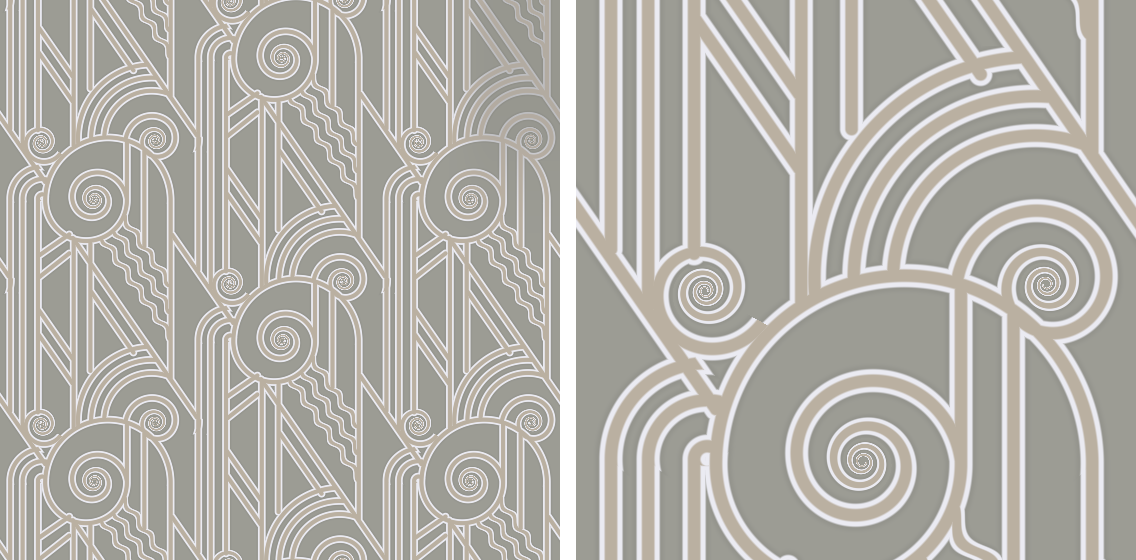
Left, the full canvas; right, a detail of the centre.
A WebGL 2 fragment shader for this pattern:

```glsl
#version 300 es
precision highp float;

uniform vec2 u_resolution;
out vec4 outColor;

const float TAU = 6.2831853;
const float UNITS = 768.0;                  // design units across the canvas
const vec2 PERIOD = vec2(258.0, 387.0);     // column pitch, row pitch
const vec2 ANCHOR = vec2(386.0, 467.0);
const vec2 SLOPE_NORMAL = vec2(0.823, -0.568);
const vec2 SLOPE_DIR = vec2(0.568, 0.823);
const vec2 ARCH = vec2(20.0, 1.0);
const vec2 BOWL = vec2(-10.0, 1.0);
const float ARCH_RADIUS = 86.0;
const float BOWL_RADIUS = 56.0;
const float TAN_HALF = 2.9;
const float EDGE_HALF = 5.3;

const vec3 GROUND = vec3(0.61, 0.61, 0.58);
const vec3 TAN = vec3(0.73, 0.69, 0.63);
const vec3 PEARL = vec3(0.92, 0.92, 0.95);
const vec3 DULL_TAN = vec3(0.70, 0.67, 0.63);
const vec3 DULL_PEARL = vec3(0.74, 0.74, 0.75);

float segment(vec2 p, vec2 a, vec2 b) {
  vec2 ab = b - a;
  float t = clamp(dot(p - a, ab) / dot(ab, ab), 0.0, 1.0);
  return length(p - a - ab * t);
}

float pole(vec2 p, float x, float top, float bottom) {
  return segment(p, vec2(x, top), vec2(x, bottom));
}

float ring(vec2 p, vec2 center, float radius) {
  return abs(length(p - center) - radius);
}

// Logarithmic spiral whose stroke thins toward its eye
float spiral(vec2 p, float radius, float shrink, float start, float spin) {
  float r = max(length(p), 0.5);
  float turn = fract(spin * (atan(p.y, p.x + 1e-4) / TAU - start));
  float lap = clamp(round(log(r / radius) / log(shrink) - turn), 0.0, 3.0);
  float curve = radius * pow(shrink, turn + lap);
  return abs(r - curve) / min(1.0, 0.045 * curve);
}

// Distance to the strokes of one motif, y pointing down
float motif(vec2 p) {
  float across = dot(p, SLOPE_NORMAL);
  float along = dot(p, SLOPE_DIR);
  float outsideArch = ARCH_RADIUS - length(p - ARCH);
  float outsideBowl = BOWL_RADIUS - length(p - BOWL);

  // Great scroll and its arch
  float d = max(ring(p, ARCH, ARCH_RADIUS), p.y - ARCH.y);
  d = min(d, max(ring(p, BOWL, BOWL_RADIUS), BOWL.y - p.y));
  d = min(d, pole(p, 46.0, -81.0, 1.0));
  d = min(d, spiral(p - vec2(1.0, 0.0), 45.0, 0.44, 0.0, -1.0));

  // Small side scrolls
  d = min(d, spiral(p - vec2(85.0, -81.0), 41.0, 0.44, 0.5, 1.0));
  d = min(d, spiral(p - vec2(-71.0, -78.0), 30.0, 0.46, 0.08, 1.0));

  // Uprights
  d = min(d, pole(p, 106.0, 1.0, 247.0));
  d = min(d, pole(p, 70.0, -67.0, 64.0));
  d = min(d, pole(p, -27.0, 54.0, 315.0));
  d = min(d, pole(p, -4.0, 58.0, 235.0));
  d = min(d, pole(p, -114.0, -1.0, 290.0));
  d = min(d, pole(p, -97.0, -1.0, 316.0));
  d = min(d, pole(p, -76.0, -1.0, 292.0));

  // Long diagonals
  d = min(d, segment(p, vec2(-28.0, 53.0), vec2(142.0, 299.0)));
  d = min(d, segment(p, vec2(-4.0, 125.0), vec2(55.0, 210.0)));
  d = min(d, segment(p, vec2(-150.0, -145.0), vec2(-66.0, -24.0)));

  // Paired braces between the uprights
  for (int i = 0; i < 2; i++) {
    vec2 drop = vec2(0.0, float(i));
    d = min(d, segment(p, vec2(-76.0, 78.0) + drop * 30.0, vec2(-33.0, 48.0) + drop * 26.0));
    d = min(d, segment(p, vec2(-76.0, 150.0) + drop * 34.0, vec2(-28.0, 219.0) + drop * 34.0));
  }

  // Fan, shoulder arches and waves
  for (int i = 0; i < 3; i++) {
    float k = float(i);
    float fan = ring(p, vec2(80.0, -84.0), 65.0 + 18.0 * k);
    d = min(d, max(max(fan, across - 166.8), max(outsideArch, p.y + 70.0)));
    float shoulder = ring(p, vec2(-70.0, -1.0), 44.0 - 17.0 * k - 4.0 * step(1.5, k));
    d = min(d, max(max(shoulder, p.y + 1.0), max(outsideArch, across + 38.0)));
    float wave = 1.15 * abs(across - 20.3 + 19.9 * k - 3.4 * sin(along * 0.196));
    d = min(d, max(max(wave, p.x - 106.0), max(outsideBowl, 1.0 - p.y)));
  }
  return d;
}

// Half-drop repeat, joining neighbouring motifs
float pattern(vec2 p) {
  p -= ANCHOR;
  float column = floor(p.x / PERIOD.x);
  float d = 1e4;
  for (int i = 0; i < 2; i++) {
    float c = column + float(i);
    float y = mod(p.y + 0.5 * PERIOD.y * c + 190.0, PERIOD.y) - 190.0;
    for (int j = 0; j < 2; j++) {
      d = min(d, motif(vec2(p.x - c * PERIOD.x, y + float(j) * PERIOD.y)));
    }
  }
  return d;
}

float cover(float d, float halfWidth, float soft) {
  return 1.0 - smoothstep(halfWidth - soft, halfWidth + soft, d);
}

void main() {
  vec2 p = gl_FragCoord.xy / u_resolution * UNITS;
  p.y = UNITS - p.y;
  float soft = max(0.6, 0.6 * UNITS / u_resolution.y);
  float d = pattern(p);

  // Duller metal toward the upper right
  float dull = smoothstep(610.0, 680.0, p.x) * (1.0 - smoothstep(150.0, 330.0, p.y));
  vec3 color = GROUND * (1.0 - 0.05 * cover(d, 7.0, 1.5) - 0.03 * dull);
  color = mix(color, mix(PEARL, DULL_PEARL, dull), cover(d, EDGE_HALF, soft));
  color = mix(color, mix(TAN, DULL_TAN, dull), cover(d, TAN_HALF, soft));
  outColor = vec4(color, 1.0);
}
```
